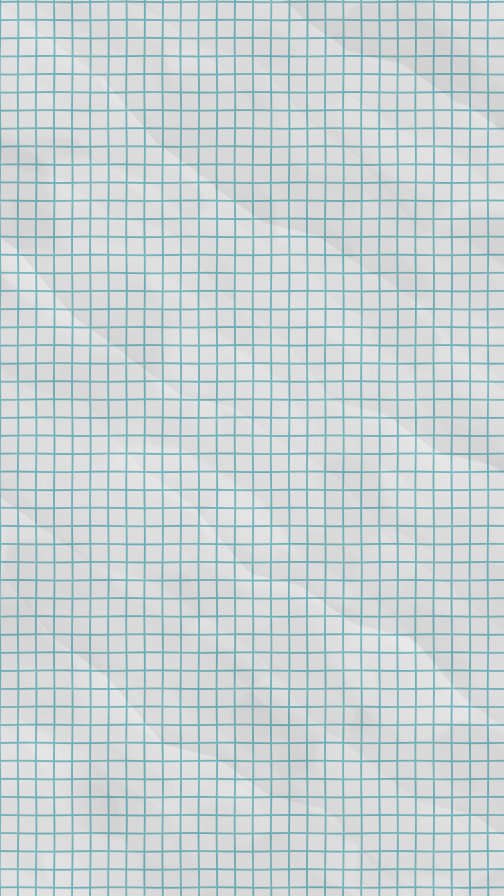
Write a Shadertoy shader that draws this pattern.

```glsl
vec2 hash2(vec2 cell) {
    vec2 h = vec2(dot(cell, vec2(127.1, 311.7)), dot(cell, vec2(269.5, 183.3)));
    return fract(sin(h) * 43758.5);
}

float zigzag(float x) {
    return abs(fract(x) - 0.5) * 2.0 - 0.5;
}

// Cellular noise whose cells are tilted planes, blended narrowly at their borders
float facets(vec2 q) {
    vec2 base = floor(q);
    float total = 0.0, weight = 0.0;
    for (int j = -1; j <= 1; j++)
    for (int i = -1; i <= 1; i++) {
        vec2 cell = base + vec2(i, j);
        vec2 offset = q - cell - hash2(cell);
        vec2 tilt = hash2(cell + 37.0) - 0.5;
        float w = exp(-28.0 * dot(offset, offset));
        total += w * (tilt.x * 0.8 + dot(offset, tilt.yx) * 1.3);
        weight += w;
    }
    return total / max(weight, 1e-9);
}

// Long bent creases running down to the right: shadow above, highlight below
float folds(vec2 p, float px) {
    float shade = 0.0;
    for (int i = 0; i < 8; i++) {
        float k = float(i);
        float bend = 0.045 * zigzag(p.x * 2.7 + k * 0.37) + 0.014 * zigzag(p.x * 8.3 + k * 0.61);
        float s = p.y - (0.33 + 0.13 * k - 0.72 * p.x + bend);
        float strength = 0.35 + 0.65 * smoothstep(-0.5, 0.9, sin(p.x * 8.0 + k * 2.4));
        float shadow = -exp(-max(s, 0.0) / 0.035);
        float light = 0.8 * exp(min(s, 0.0) / 0.025);
        shade += strength * mix(light, shadow, smoothstep(-1.5 * px, 1.5 * px, s));
    }
    return shade;
}

void mainImage(out vec4 fragColor, in vec2 fragCoord) {
    float px = 1.0 / iResolution.y;
    vec2 p = fragCoord * px;

    // Crumpled paper, stretched along the fold direction
    vec2 along = vec2(dot(p, vec2(0.8, -0.6)), dot(p, vec2(0.6, 0.8)));
    float relief = 0.036 * folds(p, px)
                 + 0.050 * facets(along * vec2(5.0, 11.0))
                 + 0.032 * facets(along * vec2(14.0, 25.0) + 9.0);
    float grain = 0.006 * (hash2(floor(p * 512.0)).x - 0.5);
    float light = 1.0 + relief + grain;

    // Square ruling, about 28 by 49.6 cells, with a slight waver
    float pitch = 0.02017;
    vec2 waver = 0.0003 * sin(p.yx * vec2(43.0, 57.0) + 2.0 * sin(p * 19.0));
    vec2 grid = (vec2(p.x, 0.9978 - p.y) + waver) / pitch;
    vec2 dist = abs(fract(grid + 0.5) - 0.5) * pitch;
    vec2 cover = clamp((0.00103 - dist) / px + 0.5, 0.0, 1.0);
    float ink = max(cover.x, cover.y);
    ink *= 0.94 + 0.06 * sin(p.x * 71.0 + 3.0 * sin(p.y * 53.0));

    vec3 color = mix(vec3(0.858, 0.862, 0.858), vec3(0.43, 0.675, 0.71), ink);
    fragColor = vec4(color * light, 1.0);
}
```
